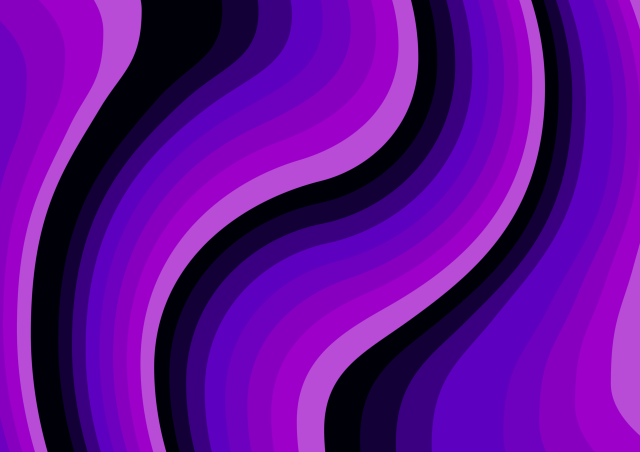
A WebGL 1 fragment shader for this background:

```glsl
precision highp float;
// Flowing S-shaped ribbons in stepped tones from black through violet to lilac.
// Four guide gaps are blended into families of edges; each edge is a curve x(y)
// with a crest, a waist and a trough, and the bands are painted left to right.
uniform vec2 u_resolution;

const vec2 CANVAS = vec2(768.0, 542.0); // layout units, y pointing down
const float HANDLE_Y = 0.54;            // vertical handle reach at crest and trough
const float HANDLE_X = 0.52;            // horizontal handle reach at the waist

struct Curve {
  vec2 crest;  // rightmost point
  vec2 waist;  // inflection
  vec2 trough; // leftmost point
  vec3 shape;  // waist slope dy/dx, bend above the crest, bend below the trough
};

vec3 bandColor(float k) {
  if (k < 0.5) return vec3(0.0, 0.0, 0.035);
  if (k < 1.5) return vec3(0.07, 0.0, 0.21);
  if (k < 2.5) return vec3(0.23, 0.0, 0.51);
  if (k < 3.5) return vec3(0.37, 0.0, 0.75);
  if (k < 4.5) return vec3(0.43, 0.0, 0.75);
  if (k < 5.5) return vec3(0.53, 0.0, 0.75);
  if (k < 6.5) return vec3(0.61, 0.0, 0.79);
  return vec3(0.72, 0.30, 0.84);
}

// Blend two guides; each bias bends the spacing of its parameter.
Curve blend(Curve a, Curve b, Curve bias, float q) {
  float w = q * (1.0 - q);
  return Curve(mix(a.crest, b.crest, q + bias.crest * w),
               mix(a.waist, b.waist, q + bias.waist * w),
               mix(a.trough, b.trough, q + bias.trough * w),
               mix(a.shape, b.shape, q + bias.shape * w));
}

vec2 bezier(vec2 a, vec2 b, vec2 c, vec2 d, float t) {
  float s = 1.0 - t;
  return s * s * s * a + 3.0 * s * t * (s * b + t * c) + t * t * t * d;
}

vec2 bezierSlope(vec2 a, vec2 b, vec2 c, vec2 d, float t) {
  float s = 1.0 - t;
  return 3.0 * (s * s * (b - a) + 2.0 * s * t * (c - b) + t * t * (d - c));
}

// Position x and slope dx/dy where a cubic arc reaches height y.
vec2 arcAt(vec2 a, vec2 b, vec2 c, vec2 d, float y) {
  float t = clamp((y - a.y) / (d.y - a.y), 0.0, 1.0);
  for (int i = 0; i < 7; i++) {
    float rate = max(bezierSlope(a, b, c, d, t).y, 1.0);
    t = clamp(t - (bezier(a, b, c, d, t).y - y) / rate, 0.0, 1.0);
  }
  vec2 v = bezierSlope(a, b, c, d, t);
  return vec2(bezier(a, b, c, d, t).x, v.x / max(v.y, 1.0));
}

vec2 curveAt(Curve c, float y) {
  // Parabolic tails outside the S
  float above = y - c.crest.y;
  float below = y - c.trough.y;
  if (above < 0.0) {
    return vec2(c.crest.x - c.shape.y * above * above, -2.0 * c.shape.y * above);
  }
  if (below > 0.0) {
    return vec2(c.trough.x + c.shape.z * below * below, 2.0 * c.shape.z * below);
  }
  // Two arcs meeting at the waist
  vec2 lean = HANDLE_X * vec2(1.0, c.shape.x);
  if (y < c.waist.y) {
    vec2 drop = vec2(0.0, HANDLE_Y * (c.waist.y - c.crest.y));
    return arcAt(c.crest, c.crest + drop,
                 c.waist + lean * (c.crest.x - c.waist.x), c.waist, y);
  }
  vec2 rise = vec2(0.0, HANDLE_Y * (c.trough.y - c.waist.y));
  return arcAt(c.waist, c.waist - lean * (c.waist.x - c.trough.x),
               c.trough - rise, c.trough, y);
}

// Paint bands from index first to 7; the band before index wide is doubled.
vec3 paintGap(vec3 color, vec2 p, float pixel, Curve a, Curve b, Curve bias,
              float first, float wide, float span) {
  for (int i = 0; i < 8; i++) {
    float k = float(i);
    if (k < first) continue;
    float q = (k - first + step(wide, k)) / span;
    vec2 edge = curveAt(blend(a, b, bias, q), p.y);
    float dist = (p.x - edge.x) / sqrt(1.0 + edge.y * edge.y);
    color = mix(color, bandColor(k), smoothstep(-0.7 * pixel, 0.7 * pixel, dist));
  }
  return color;
}

void main() {
  vec2 uv = gl_FragCoord.xy / u_resolution;
  vec2 p = vec2(uv.x, 1.0 - uv.y) * CANVAS;
  float pixel = CANVAS.x / u_resolution.x;

  // Guide curves from left to right
  Curve rim = Curve(vec2(32, 90), vec2(8, 200), vec2(-13, 385), vec3(-3.0, 0.0076, 0.001));
  Curve left = Curve(vec2(170, 12), vec2(120, 130), vec2(37, 400), vec3(-1.67, 0.008, 0.001));
  Curve center = Curve(vec2(502, 70), vec2(385, 217), vec2(185, 440), vec3(-0.25, 0.0018, 0.0014));
  Curve right = Curve(vec2(654, 105), vec2(490, 385), vec2(389, 515), vec3(-0.72, 0.0015, 0.0018));
  Curve far = Curve(vec2(785, 150), vec2(760, 320), vec2(733, 460), vec3(-3.7, 0.0013, 0.009));

  // Spacing biases of each gap
  Curve even = Curve(vec2(0), vec2(0), vec2(0), vec3(0));
  Curve fan = Curve(vec2(0.4, -1.4), vec2(0.15, -1.8), vec2(0), vec3(0.8, 0, 0));
  Curve sweep = Curve(vec2(0.22, 0), vec2(-1.3, 0.3), vec2(-0.33, 0), vec3(-1.9, 0, 0));
  Curve spill = Curve(vec2(0), vec2(0, -1.5), vec2(0, -3), vec3(-0.85, 0, -1));

  vec3 color = bandColor(4.0);
  color = paintGap(color, p, pixel, rim, left, even, 5.0, 9.0, 3.0);
  color = paintGap(color, p, pixel, left, center, fan, 0.0, 1.0, 9.0);
  color = paintGap(color, p, pixel, center, right, sweep, 0.0, 9.0, 8.0);
  color = paintGap(color, p, pixel, right, far, spill, 0.0, 4.0, 8.0);
  gl_FragColor = vec4(color, 1.0);
}
```
